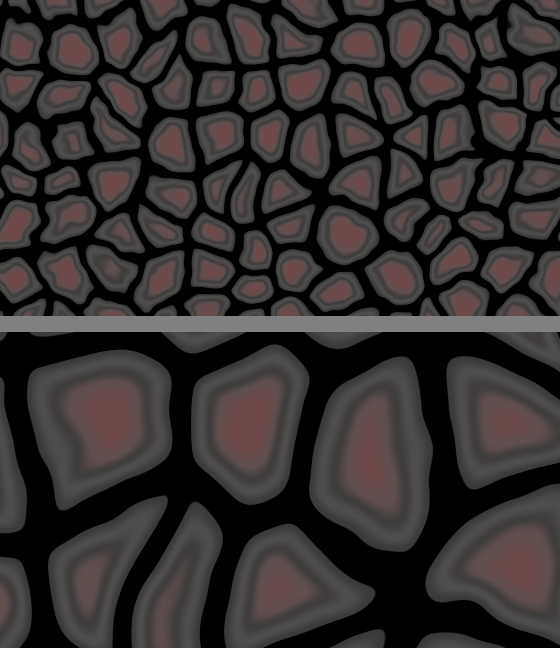
Top: the whole. Bottom: its middle third, enlarged.
This pattern is drawn by a WebGL 2 fragment shader. Its source:

```glsl
#version 300 es
precision highp float;
// Cracked hide: softly lit grey cells with dull red cores, parted by wide black cracks.

uniform vec2 u_resolution;
out vec4 fragColor;

const float CELLS_PER_HEIGHT = 6.7;
const float CELL_JITTER = 0.74;
const float CORNER_SHARPNESS = 20.0;
const float CRACK_HALF_WIDTH = 0.082;
const float BEND_AMOUNT = 0.5;
const float BEND_FREQUENCY = 0.9;
const float RAGGED_AMOUNT = 0.16;
const float RAGGED_FREQUENCY = 3.6;
const vec2 SEED = vec2(23.0, 41.0);

const vec3 CRACK_COLOR = vec3(0.0);
const vec3 RIM_COLOR = vec3(0.225);
const vec3 BAND_COLOR = vec3(0.31, 0.30, 0.30);
const vec3 RING_COLOR = vec3(0.245, 0.235, 0.235);
const vec3 GLOW_COLOR = vec3(0.38, 0.31, 0.31);
const vec3 CORE_COLOR = vec3(0.43, 0.29, 0.29);

vec2 hash2(vec2 p) {
    vec2 k = vec2(dot(p, vec2(127.1, 311.7)), dot(p, vec2(269.5, 183.3)));
    return fract(sin(k) * 43758.5453);
}

// Two independent channels of value noise, centred on zero
vec2 noise2(vec2 p) {
    vec2 i = floor(p);
    vec2 f = fract(p);
    f = f * f * (3.0 - 2.0 * f);
    vec2 low = mix(hash2(i), hash2(i + vec2(1.0, 0.0)), f.x);
    vec2 high = mix(hash2(i + vec2(0.0, 1.0)), hash2(i + vec2(1.0)), f.x);
    return mix(low, high, f.y) - 0.5;
}

vec2 cellPoint(vec2 cell) {
    return cell + 0.5 + CELL_JITTER * (hash2(cell) - 0.5);
}

// Distance to the cell border, with corners rounded by a soft minimum
float borderDistance(vec2 p) {
    vec2 home = floor(p);
    vec2 nearestCell = home;
    vec2 toNearest = vec2(8.0);
    for (int y = -1; y <= 1; y++) {
        for (int x = -1; x <= 1; x++) {
            vec2 cell = home + vec2(x, y);
            vec2 offset = cellPoint(cell) - p;
            if (dot(offset, offset) < dot(toNearest, toNearest)) {
                toNearest = offset;
                nearestCell = cell;
            }
        }
    }
    float weight = 0.0;
    for (int y = -2; y <= 2; y++) {
        for (int x = -2; x <= 2; x++) {
            if (x == 0 && y == 0) continue;
            vec2 offset = cellPoint(nearestCell + vec2(x, y)) - p;
            float bisector = dot(0.5 * (toNearest + offset), normalize(offset - toNearest));
            weight += exp(-CORNER_SHARPNESS * bisector);
        }
    }
    return -log(weight) / CORNER_SHARPNESS;
}

// Shading from the rim of a cell inwards
vec3 cellColor(float depth) {
    vec3 color = mix(RIM_COLOR, BAND_COLOR, smoothstep(0.005, 0.085, depth));
    color = mix(color, RING_COLOR, smoothstep(0.085, 0.15, depth));
    color = mix(color, GLOW_COLOR, smoothstep(0.15, 0.225, depth));
    return mix(color, CORE_COLOR, smoothstep(0.22, 0.32, depth));
}

void main() {
    vec2 centered = (gl_FragCoord.xy - 0.5 * u_resolution) / u_resolution.y;
    vec2 p = centered * CELLS_PER_HEIGHT + SEED;

    // Cracks bend everywhere and grow more ragged away from the middle
    float raggedness = mix(0.45, 1.0, smoothstep(0.15, 0.65, length(centered)));
    vec2 bend = BEND_AMOUNT * noise2(p * BEND_FREQUENCY);
    vec2 ragged = RAGGED_AMOUNT * raggedness * noise2(p * RAGGED_FREQUENCY + 7.3);

    float depth = borderDistance(p + bend + ragged) - CRACK_HALF_WIDTH;
    float pixel = CELLS_PER_HEIGHT / u_resolution.y;
    float inside = smoothstep(-0.7 * pixel, 0.7 * pixel, depth);
    fragColor = vec4(mix(CRACK_COLOR, cellColor(depth), inside), 1.0);
}
```
